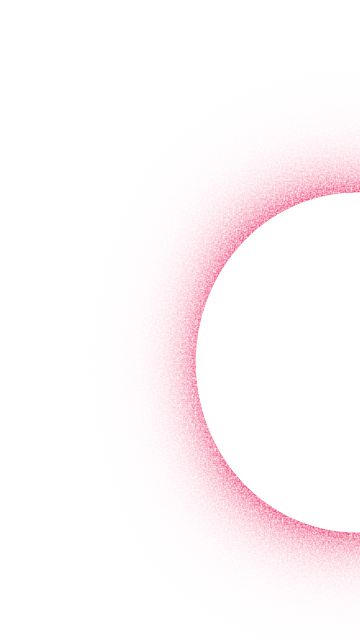
Reproduce this background procedurally as a Shadertoy shader.

```glsl
// A white disc at the right edge, ringed by a grainy pink glow that fades into white.

// Lengths are fractions of the canvas height, measured from its middle.
const vec2  DISC_CENTER  = vec2(0.276, -0.0664);
const vec2  DISC_RADII   = vec2(0.2513, 0.2656);
const vec3  PAPER        = vec3(1.0);
const vec3  INK          = vec3(0.92, 0.0, 0.263);
const vec2  GLOW_PEAK    = vec2(0.39, 0.46);    // ink at the rim: side, top and bottom
const vec2  GLOW_FALLOFF = vec2(0.031, 0.035);  // fade length: side, top and bottom
const float GRAIN_CELLS  = 390.0;               // grain cells per canvas height
const float GRAIN_AMOUNT = 1.1;

// Random unit gradient for a lattice cell
vec2 cellGradient(vec2 cell) {
    uvec2 k = uvec2(ivec2(cell)) * uvec2(73856093u, 19349663u);
    uint h = k.x ^ k.y;
    h = (h ^ (h >> 16)) * 73244475u;
    h = (h ^ (h >> 15)) * 73244475u;
    h ^= h >> 16;
    float angle = float(h & 65535u) / 65536.0 * 6.28319;
    return vec2(cos(angle), sin(angle));
}

// Gradient noise, centred on zero
float gradientNoise(vec2 p) {
    vec2 cell = floor(p), f = fract(p);
    vec2 u = f * f * f * (f * (f * 6.0 - 15.0) + 10.0);
    vec2 e = vec2(0.0, 1.0);
    float a = dot(cellGradient(cell + e.xx), f - e.xx);
    float b = dot(cellGradient(cell + e.yx), f - e.yx);
    float c = dot(cellGradient(cell + e.xy), f - e.xy);
    float d = dot(cellGradient(cell + e.yy), f - e.yy);
    return mix(mix(a, b, u.x), mix(c, d, u.x), u.y);
}

// Approximate signed distance to an ellipse
float ellipseDistance(vec2 p, vec2 radii) {
    float k = length(p / radii);
    float slope = length(p / (radii * radii));
    return k * (k - 1.0) / max(slope, 1e-4);
}

void mainImage(out vec4 fragColor, in vec2 fragCoord) {
    vec2 uv = (fragCoord - 0.5 * iResolution.xy) / iResolution.y;
    float pixel = 1.0 / iResolution.y;
    vec2 offset = uv - DISC_CENTER;
    float dist = ellipseDistance(offset, DISC_RADII);

    // Glow, slightly stronger and wider above and below the disc
    float upright = offset.y * offset.y / max(dot(offset, offset), 1e-6);
    float lift = smoothstep(0.0, 0.6, upright);
    float peak = mix(GLOW_PEAK.x, GLOW_PEAK.y, lift);
    float falloff = mix(GLOW_FALLOFF.x, GLOW_FALLOFF.y, lift);
    float glow = peak * exp(-max(dist, 0.0) / falloff);

    // Fine and medium grain
    vec2 grainPos = uv * GRAIN_CELLS;
    float grain = gradientNoise(grainPos) + 0.5 * gradientNoise(grainPos * 0.53 + 17.3);
    glow *= max(1.0 + GRAIN_AMOUNT * grain, 0.0);

    // Cut the disc out of the glow with a smooth rim
    float outside = smoothstep(-0.6 * pixel, 0.6 * pixel, dist);
    fragColor = vec4(mix(PAPER, INK, glow * outside), 1.0);
}
```
